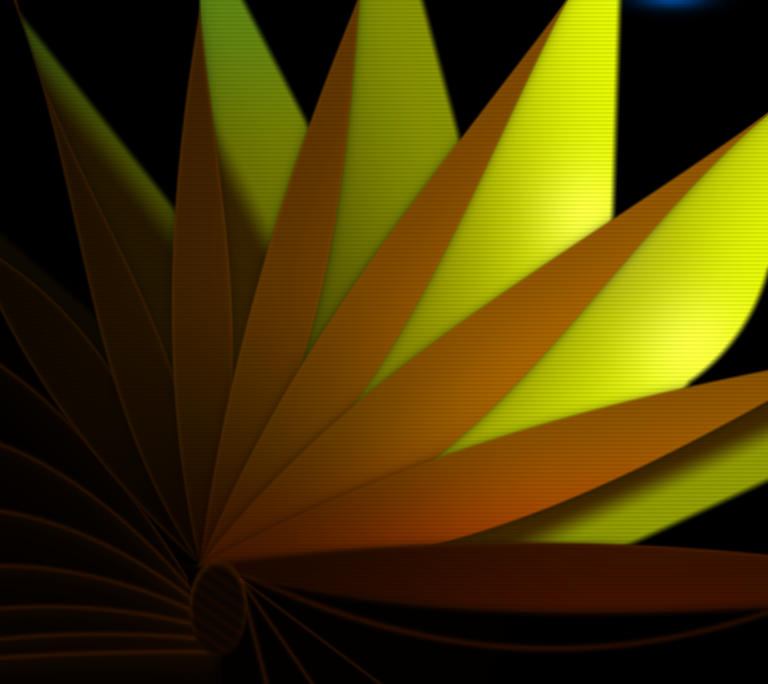
This background is drawn by a Shadertoy shader. Its source:

```glsl
// A dark fan of curved amber petals spreading from a hub, with glowing lime sheets between them.
// Each petal lies between two bowed curves on a hub-to-tip axis; sheets fill the gaps up to an
// outer edge. Thin ribs, a coiled hub, a blue glint and fine scanlines finish the scene.

const vec2 HUB = vec2(.292, .174);

// Position along the axis a->b (0..1), signed offset to its left, and axis length.
vec3 axisFrame(vec2 p, vec2 a, vec2 b) {
    vec2 axis = b - a;
    float len = length(axis);
    vec2 dir = axis / len, q = p - a;
    return vec3(dot(q, dir) / len, dot(q, vec2(-dir.y, dir.x)), len);
}

float inside(float d, float soft) { return smoothstep(-soft, soft, d); }

float rib(float d, float width) { return exp(-d * d / (width * width)); }

// Thin dim ribs: left fan, short spokes below the hub, one long sweeping strand.
vec3 darkRibs(vec2 p) {
    vec3 glow = vec3(.012, .004, 0) * (1. - smoothstep(.2, .7, length(p - HUB)));
    for (int i = 0; i < 7; i++) {
        float k = float(i);
        float s = p.x / (.275 + .008 * k);
        float y = mix(.466 - .124 * k + .0088 * k * k, .152 - .0175 * k, s)
                + .13 * (1. - .15 * k) * s * (1. - s);
        float below = y - p.y;
        float shade = .8 * rib(below, .004) + .35 * inside(below, .004) * exp(-max(below, 0.) / .03);
        glow += vec3(.12, .05, 0) * shade * step(s, 1.);
    }
    for (int i = 0; i < 3; i++) {
        float k = float(i), s = 1. - p.y / .155;
        float x = mix(.35, .39 + .05 * k + .0165 * k * k, s);
        glow += vec3(.12, .045, 0) * rib(p.x - x, .004) * step(0., s);
    }
    float s = (p.x - .35) / .773;
    float y = mix(.164, .105, s) - .32 * s * (1. - s);
    return glow + vec3(.13, .04, 0) * rib(p.y - y, .005) * step(0., s);
}

// Lime near the outer edge, olive inward, amber past the lit strip.
vec3 sheetColor(vec2 p, float inward, float gain, float strip) {
    float lit = exp(-inward * inward / .055);
    vec3 lime = mix(vec3(.45, .43, 0), vec3(.87, .94, .01), lit) * gain;
    float hot = exp(-dot(p - vec2(.86, .68), p - vec2(.86, .68)) / .006)
              + exp(-dot(p - vec2(1.01, .49), p - vec2(1.01, .49)) / .008);
    lime += vec3(.12, .08, .25) * hot * gain;
    float cool = smoothstep(.75, 1., p.y) * (1. - smoothstep(.35, .6, p.x));
    lime += vec3(-.16, .04, .12) * cool * gain;
    vec3 amber = vec3(.4, .25, 0) * (.1 + gain * .8);
    return mix(lime, amber, smoothstep(strip - .02, strip + .025, inward));
}

void mainImage(out vec4 fragColor, in vec2 fragCoord) {
    vec2 p = fragCoord / iResolution.y;
    float soft = .002 + .7 / iResolution.y;

    // Petal tips; bow of left edge (near hub, near tip) and right edge; brightness.
    vec2 tips[8] = vec2[8](vec2(-.044, .649), vec2(.048, .92), vec2(.292, .985), vec2(.526, 1.007),
        vec2(.829, 1.), vec2(1.133, .842), vec2(1.243, .481), vec2(1.462, .137));
    vec4 bows[8] = vec4[8](vec4(.22, .26, -.3, -.5), vec4(.3, .01, -.42, -.02),
        vec4(.23, .17, -.35, -.1), vec4(.15, .12, -.38, -.2), vec4(.2, .07, -.37, -.1),
        vec4(.25, .04, -.57, -.02), vec4(.2, .14, -.42, -.2), vec4(.17, .17, -.24, -.1));
    float gains[8] = float[8](.12, .23, .43, .68, .9, 1.04, 1., .4);
    // Outer edge of each sheet, from the rim inward; glow and width of its lit strip.
    vec4 rims[7] = vec4[7](vec4(-.015, .671, .146, .532), vec4(.012, 1., .256, .693),
        vec4(.355, 1., .45, .817), vec4(.617, 1., .67, .803), vec4(.906, 1., .896, .686),
        vec4(1.123, .605, 1.009, .442), vec4(1.123, .298, .936, .211));
    vec2 glows[7] = vec2[7](vec2(.05, -.1), vec2(.3, .024), vec2(.52, .128), vec2(.6, 1.),
        vec2(1., 1.), vec2(1., 1.), vec2(.64, .06));

    vec3 col = darkRibs(p);

    for (int i = 0; i < 8; i++) {
        vec3 f = axisFrame(p, HUB, tips[i]);

        // Sheet between this petal and the next one
        if (i < 7) {
            vec3 next = axisFrame(p, HUB, tips[i + 1]);
            vec3 e = axisFrame(p, rims[i].xy, rims[i].zw);
            float bow = i == 5 ? .35 : 0.;
            float inward = bow * e.z * max(e.x * (1. - e.x), 0.) - e.y;
            float mask = inside(inward, .007) * inside(-f.y, soft) * inside(next.y, soft);
            mask *= step(0., f.x) * step(0., next.x);
            col = mix(col, sheetColor(p, inward, glows[i].x, glows[i].y), mask);
        }

        // Petal body with a soft contact shadow and a thin rim
        vec2 edge = f.z * f.x * (1. - f.x) * mix(bows[i].xz, bows[i].yw, f.x);
        float d = min(edge.x - f.y, f.y - edge.y);
        col *= 1. - .3 * exp(-max(-d, 0.) / .006);
        vec3 amber = vec3(.55, .27 + .055 * gains[i], 0) * gains[i];
        amber *= mix(.5, 1.05, smoothstep(0., .55, f.x));
        amber.g *= mix(.5, 1., smoothstep(.1, .4, p.y));
        amber *= .92 + .16 * (1. - smoothstep(-.12, 0., f.y - edge.x));
        amber += vec3(.1, .05, 0) * rib(d, .004) * (1.05 - gains[i]);
        float blur = i == 7 && f.y < 0. ? .012 : soft;
        col = mix(col, amber, inside(d, blur));
    }

    // Coiled hub
    vec2 c = (p - vec2(.319, .111)) / vec2(.042, .07);
    float coil = (1. - length(c)) * .045;
    vec3 core = vec3(.07, .025, 0) * (.85 + .2 * sin(c.y * 22. + c.x * 9.));
    core += vec3(.15, .07, 0) * rib(coil, .005) * smoothstep(-1.2, .8, c.y);
    col = mix(col, core, inside(coil, .004));

    // Blue glint at the top, then scanlines
    vec2 g = (p - vec2(.982, 1.003)) / vec2(.05, .015);
    col += vec3(0, .28, .6) * exp(-dot(g, g));
    col *= 1. + .045 * sin(p.y * 171. * 6.2832);
    fragColor = vec4(clamp(col, 0., 1.), 1.);
}
```
